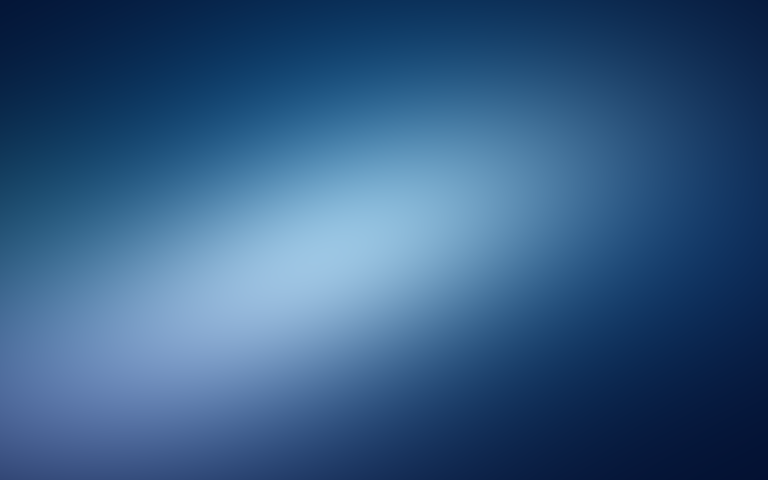
Give the GLSL for this background, as a WebGL 1 fragment shader.

```glsl
precision highp float;

uniform vec2 u_resolution;

const vec3 NIGHT = vec3(0.010, 0.055, 0.180);
const vec3 OCEAN = vec3(0.050, 0.300, 0.390);
const vec3 PALE = vec3(0.510, 0.390, 0.280);
const vec3 LAVENDER = vec3(0.205, 0.235, 0.315);
const vec3 TEAL = vec3(0.025, 0.085, 0.055);
const vec3 NAVY = vec3(0.020, 0.045, 0.075);

vec2 rotate(vec2 p, float angle) {
  float c = cos(angle);
  float s = sin(angle);
  return vec2(c * p.x + s * p.y, c * p.y - s * p.x);
}

// Soft elliptical falloff, tilted counterclockwise by angle
float glow(vec2 p, vec2 center, vec2 radii, float angle) {
  vec2 q = rotate(p - center, angle) / radii;
  return exp(-dot(q, q));
}

void main() {
  // Canvas heights, origin at the lower left
  vec2 p = gl_FragCoord.xy / u_resolution.y;
  vec3 color = NIGHT;

  // Wide blue haze and the bright diagonal core
  color += OCEAN * glow(p, vec2(0.77, 0.583), vec2(0.71, 0.44), 0.16);
  color += PALE * glow(p, vec2(0.69, 0.47), vec2(0.56, 0.235), 0.36);

  // Violet light in the lower left corner
  color += LAVENDER * glow(p, vec2(0.125, 0.167), vec2(0.68, 0.32), 0.0);

  // Faint tints at the left and right sides
  color += TEAL * glow(p, vec2(0.0, 0.52), vec2(0.33, 0.26), 0.0);
  color += NAVY * glow(p, vec2(1.5, 0.5), vec2(0.45, 0.30), 0.0);

  gl_FragColor = vec4(clamp(color, 0.0, 1.0), 1.0);
}
```
